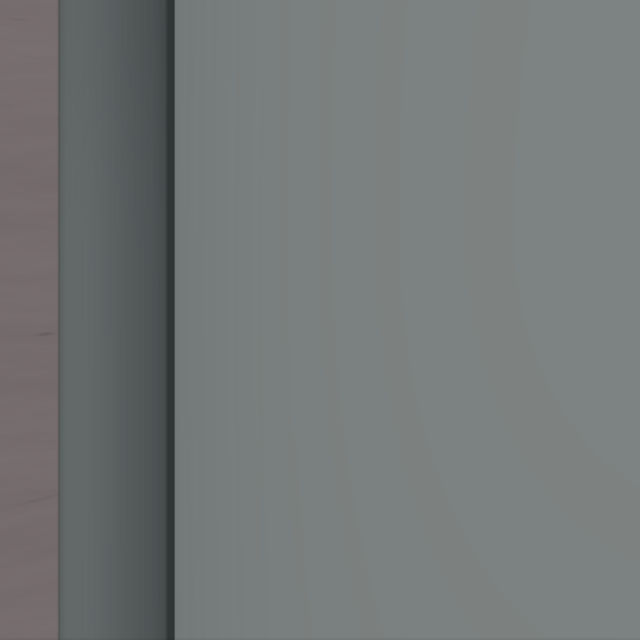
Reproduce this texture procedurally as a WebGL 1 fragment shader.

```glsl
precision highp float;
// Soft grey wall beside a shaded upright panel, a dark seam and a strip of wood.
uniform vec2 u_resolution;

const float WOOD_EDGE = 0.092;
const float SEAM_LEFT = 0.261;
const float SEAM_RIGHT = 0.273;
const vec3 WOOD = vec3(0.460, 0.422, 0.428);
const vec3 PANEL_LIGHT = vec3(0.388, 0.412, 0.412);
const vec3 PANEL_DARK = vec3(0.300, 0.322, 0.325);
const vec3 SEAM = vec3(0.190, 0.207, 0.210);
const vec3 WALL_SHADE = vec3(0.452, 0.472, 0.472);
const vec3 WALL_LIGHT = vec3(0.492, 0.514, 0.510);
const vec2 GLOW_CENTRE = vec2(1.15, 0.64);
const float GRAIN_STRENGTH = 0.006;

// Layered sines, warped to break up their regularity
float waves(vec2 p) {
  float sum = 0.0;
  float amp = 0.5;
  for (int i = 0; i < 5; i++) {
    sum += amp * sin(p.y + 1.3 * sin(p.x + float(i) * 1.7));
    p = vec2(p.x * 1.6 + p.y * 0.11, p.y * 1.83 + p.x * 0.3 + 2.1);
    amp *= 0.72;
  }
  return sum;
}

// Thin slanted mark that fades along its length
float streak(vec2 p, vec2 centre, vec2 size, float slope) {
  vec2 d = p - centre;
  d.y -= slope * d.x;
  d /= size;
  return exp(-dot(d, d));
}

vec3 woodColor(vec2 p) {
  float tilt = mix(0.28, 0.06, smoothstep(0.1, 0.8, p.y));
  vec2 q = vec2(p.x * 16.0, (p.y - tilt * p.x) * 75.0);
  float tone = GRAIN_STRENGTH * waves(q);
  tone += 0.003 * sin(p.y * 23.0 + 1.0);
  tone += 0.009 * smoothstep(0.872, 0.882, p.y);
  tone -= 0.050 * streak(p, vec2(0.071, 0.478), vec2(0.013, 0.0025), 0.1);
  tone -= 0.022 * streak(p, vec2(0.060, 0.219), vec2(0.045, 0.0025), 0.27);
  tone -= 0.025 * streak(p, vec2(0.025, 0.970), vec2(0.018, 0.002), -0.1);
  return WOOD + tone;
}

vec3 panelColor(vec2 p) {
  float across = (p.x - WOOD_EDGE) / (SEAM_LEFT - WOOD_EDGE);
  vec3 color = mix(PANEL_LIGHT, PANEL_DARK, smoothstep(0.15, 1.05, across));
  color -= 0.025 * smoothstep(0.84, 1.0, across);
  color -= 0.025 * (1.0 - smoothstep(0.0, 0.09, across));
  color -= 0.010 * smoothstep(0.6, 1.0, p.y);
  return color + 0.0015 * sin(p.x * 620.0 + sin(p.y * 5.0));
}

vec3 wallColor(vec2 p) {
  // Side shading plus a broad pool of light, taller above than below
  float side = 1.0 - exp(-(p.x - SEAM_RIGHT) * 8.0);
  vec2 d = p - GLOW_CENTRE;
  d.y *= d.y > 0.0 ? 0.42 : 0.85;
  float glow = 1.0 - smoothstep(0.1, 1.0, length(d));
  vec3 color = mix(WALL_SHADE, WALL_LIGHT, 0.75 * side + 0.25 * glow);
  // Faint upright ripples near the seam
  float ripple = sin(p.x * 330.0 + 2.0 * sin(p.y * 3.0));
  float fade = 1.0 - smoothstep(0.30, 0.50, p.x);
  return color + 0.0018 * ripple * fade;
}

void main() {
  vec2 p = gl_FragCoord.xy / u_resolution;
  float edge = max(0.0015, 0.75 / u_resolution.x);

  vec3 color = mix(woodColor(p), panelColor(p),
                   smoothstep(WOOD_EDGE - edge, WOOD_EDGE + edge, p.x));
  // Contact shadow between the wood and the panel
  color *= 1.0 - 0.16 * exp(-pow((p.x - WOOD_EDGE) / 0.002, 2.0));

  color = mix(color, SEAM, smoothstep(SEAM_LEFT - 0.005, SEAM_LEFT + 0.003, p.x));
  color = mix(color, wallColor(p),
              smoothstep(SEAM_RIGHT - edge, SEAM_RIGHT + edge, p.x));

  // Slight darkening along the bottom border
  color *= 1.0 - 0.06 * (1.0 - smoothstep(0.0, 0.005, p.y));
  gl_FragColor = vec4(color, 1.0);
}
```
